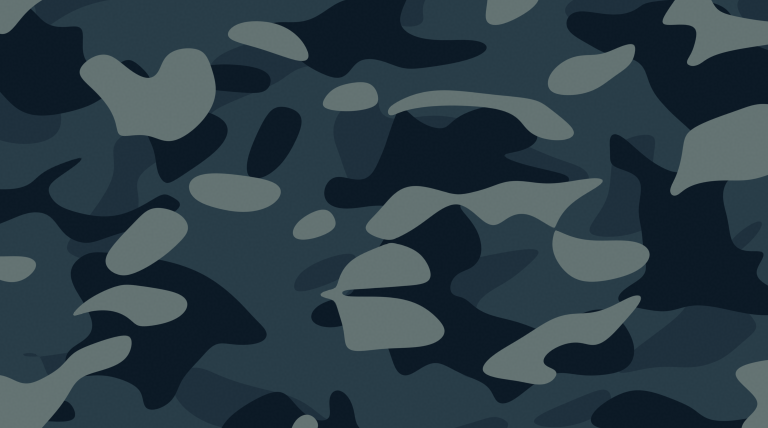
Give the GLSL for this pattern, as a Shadertoy shader.

```glsl
// Night camouflage: three layers of lobed patches over a slate ground.
// Each layer thresholds a unit-variance sum of random plane waves, stretched
// along a slanted axis and bent by gradient noise; cuts set the area shares.

const vec3 GROUND = vec3(0.160, 0.240, 0.283);
const vec3 SHADE  = vec3(0.120, 0.190, 0.240);
const vec3 NAVY   = vec3(0.046, 0.100, 0.148);
const vec3 SAGE   = vec3(0.392, 0.452, 0.450);

// Per layer: broad wavelength, lobe wavelength, lobe strength, cut in sigmas
const vec4 SHADE_SHAPE = vec4(0.185, 0.085, 0.45, 0.78);
const vec4 NAVY_SHAPE  = vec4(0.200, 0.082, 0.52, 0.345);
const vec4 SAGE_SHAPE  = vec4(0.180, 0.076, 0.56, 0.82);

const float TILT = 0.15;         // slant of the patches, radians
const float STRETCH = 1.65;      // length to height of the patches
const float WARP_SCALE = 7.0;
const float WARP_AMOUNT = 0.06;
const float EDGE_PIXELS = 1.4;   // width of the smoothed edge
const float GRAIN_SCALE = 300.0;
const float GRAIN_AMOUNT = 0.008;
const int WAVES = 7;
const float PI = 3.14159265;

// Integer hash, three values in 0..1
vec3 hash3(ivec3 cell) {
    uvec3 v = uvec3(cell) * 1664525u + 1013904223u;
    v.x += v.y * v.z; v.y += v.z * v.x; v.z += v.x * v.y;
    v ^= v >> 16u;
    v.x += v.y * v.z; v.y += v.z * v.x; v.z += v.x * v.y;
    return vec3(v >> 8u) / 16777216.0;
}

float cornerSlope(ivec2 cell, vec2 offset, int seed) {
    float angle = 2.0 * PI * hash3(ivec3(cell, seed)).x;
    return dot(vec2(cos(angle), sin(angle)), offset);
}

float gradientNoise(vec2 p, int seed) {
    ivec2 cell = ivec2(floor(p));
    vec2 f = fract(p);
    vec2 u = f * f * f * (f * (f * 6.0 - 15.0) + 10.0);
    float low = mix(cornerSlope(cell, f, seed),
                    cornerSlope(cell + ivec2(1, 0), f - vec2(1, 0), seed), u.x);
    float high = mix(cornerSlope(cell + ivec2(0, 1), f - vec2(0, 1), seed),
                     cornerSlope(cell + ivec2(1, 1), f - vec2(1, 1), seed), u.x);
    return mix(low, high, u.y);
}

// Waves of similar length in spread directions, scaled to unit variance
float waveField(vec2 p, float wavelength, int seed) {
    float sum = 0.0;
    for (int i = 0; i < WAVES; i++) {
        vec3 r = hash3(ivec3(i, seed, 17));
        float angle = PI * (float(i) + 0.8 * r.x) / float(WAVES);
        float frequency = 2.0 * PI / wavelength * mix(0.8, 1.25, r.y);
        sum += cos(frequency * dot(p, vec2(cos(angle), sin(angle))) + 2.0 * PI * r.z);
    }
    return sum * sqrt(2.0 / float(WAVES));
}

// Smooth coverage of one layer of patches
float patches(vec2 p, vec4 shape, int seed) {
    vec2 bend = vec2(gradientNoise(p * WARP_SCALE, seed + 1),
                     gradientNoise(p * WARP_SCALE, seed + 2));
    p += WARP_AMOUNT * bend;
    float field = waveField(p, shape.x, seed + 3)
                + shape.z * waveField(p, shape.y, seed + 4);
    float level = field / sqrt(1.0 + shape.z * shape.z) - shape.w;
    float slope = length(vec2(dFdx(level), dFdy(level)));
    float edge = 0.5 * EDGE_PIXELS * max(slope, 1e-5);
    return smoothstep(-edge, edge, level);
}

void mainImage(out vec4 fragColor, in vec2 fragCoord) {
    vec2 uv = fragCoord / iResolution.x;

    // Slanted axes, with the long one compressed
    vec2 axis = vec2(cos(TILT), sin(TILT));
    vec2 p = vec2(dot(uv, axis) / STRETCH, dot(uv, vec2(-axis.y, axis.x)));

    // Layers from the back to the front
    vec3 color = GROUND;
    color = mix(color, SHADE, patches(p, SHADE_SHAPE, 10));
    color = mix(color, NAVY, patches(p, NAVY_SHAPE, 20));
    color = mix(color, SAGE, patches(p, SAGE_SHAPE, 30));

    // Faint cloth grain
    color += GRAIN_AMOUNT * gradientNoise(uv * GRAIN_SCALE, 40);
    fragColor = vec4(color, 1.0);
}
```
